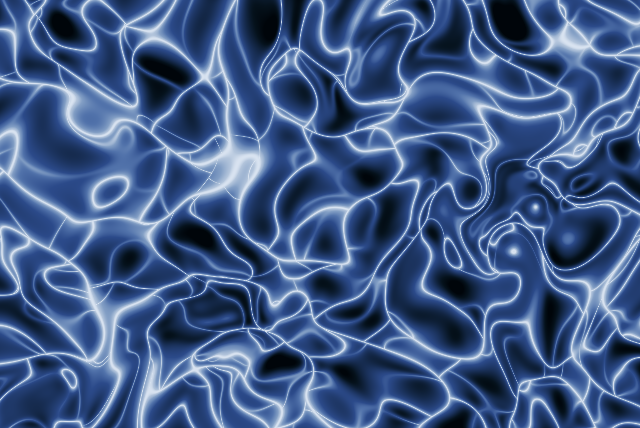
Give the GLSL for this texture, as a WebGL 1 fragment shader.

```glsl
precision highp float;
// Net of pale glowing filaments over deep blue cells with black cores.
uniform vec2 u_resolution;

const int WAVES = 14;

float hash(float n) {
  return fract(sin(n * 12.9898) * 43758.5453);
}

// Smooth random field of unit variance: plane waves in all directions.
float waveField(vec2 p, float frequency, float seed) {
  float sum = 0.0;
  for (int i = 0; i < WAVES; i++) {
    float n = float(i) + seed * 17.31;
    float angle = 6.28319 * (float(i) + hash(n + 0.37)) / float(WAVES);
    float k = frequency * (0.55 + 0.9 * hash(n + 5.71));
    float phase = 6.28319 * hash(n + 9.13);
    sum += cos(k * dot(p, vec2(cos(angle), sin(angle))) + phase);
  }
  return sum * sqrt(2.0 / float(WAVES));
}

vec2 waveVector(vec2 p, float frequency, float seed) {
  return vec2(waveField(p, frequency, seed), waveField(p, frequency, seed + 1.0));
}

// Broad bending, then finer turbulence that gathers in patches.
vec2 warp(vec2 p) {
  float patches = waveField(p, 8.0, 1.0);
  p += 0.026 * waveVector(p, 13.0, 2.0);
  return p + (0.007 + 0.008 * patches * patches) * waveVector(p, 32.0, 4.0);
}

// Depth inside a cell: least on the filaments, largest at the cores.
float cellDepth(vec2 p) {
  float first = waveField(p, 21.0, 6.0);
  float side = step(0.0, first);
  // Each side of a filament gets its own finer net, so lines meet in forks.
  float second = waveField(p, 25.0, 7.0 + side);
  float quarter = 2.0 * side + step(0.0, second);
  float third = 1.3 * waveField(p, 32.0, 9.0 + quarter);

  float a = first * first + 1e-5;
  float b = second * second + 1e-5;
  float c = third * third + 0.02 * a + 1e-5; // the finest lines fade inside cells
  float depth = 2.45 * inversesqrt(1.0 / a + 1.0 / b + 1.0 / c);
  depth *= 1.0 + 0.16 * waveField(p, 50.0, 14.0);
  return sqrt(depth * depth + 0.0196); // rounds the crest of each filament
}

float ramp(float low, float high, float x) {
  return clamp((x - low) / (high - low), 0.0, 1.0);
}

vec3 depthColor(float depth) {
  vec3 color = vec3(0.90, 0.93, 0.97);
  color = mix(color, vec3(0.70, 0.77, 0.86), ramp(0.135, 0.155, depth));
  color = mix(color, vec3(0.51, 0.62, 0.77), ramp(0.155, 0.21, depth));
  color = mix(color, vec3(0.32, 0.45, 0.67), ramp(0.21, 0.35, depth));
  color = mix(color, vec3(0.17, 0.29, 0.54), ramp(0.35, 0.58, depth));
  color = mix(color, vec3(0.10, 0.19, 0.35), ramp(0.58, 1.20, depth));
  color = mix(color, vec3(0.02, 0.07, 0.11), ramp(1.20, 1.90, depth));
  return mix(color, vec3(0.0, 0.02, 0.04), ramp(1.90, 2.3, depth));
}

void main() {
  vec2 p = gl_FragCoord.xy / u_resolution.y;
  gl_FragColor = vec4(depthColor(cellDepth(warp(p))), 1.0);
}
```
